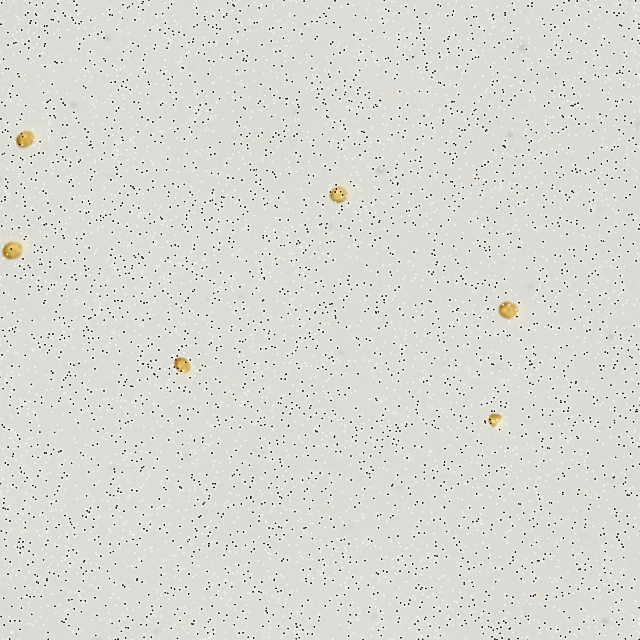
A Shadertoy shader for this texture:

```glsl
// Pale grey field peppered with tiny dark and light specks, a few soft
// smudges and six amber grains. Specks and smudges are jittered cell
// scatters; grains are shaded ellipses placed along a low-discrepancy walk.

vec3 hash3(vec2 p) {
    vec3 q = fract(p.xyx * vec3(0.1031, 0.1030, 0.0973));
    q += dot(q, q.yxz + 33.33);
    return fract((q.xxy + q.yzz) * q.zyx);
}

float valueNoise(vec2 p) {
    vec2 i = floor(p), f = fract(p);
    f = f * f * (3.0 - 2.0 * f);
    float low = mix(hash3(i).x, hash3(i + vec2(1, 0)).x, f.x);
    float high = mix(hash3(i + vec2(0, 1)).x, hash3(i + vec2(1, 1)).x, f.x);
    return mix(low, high, f.y);
}

// Distance to the nearest speck of a sparse jittered grid
float speckDistance(vec2 uv, float density, float seed) {
    const float cells = 170.0;
    vec2 p = uv * cells, cell = floor(p);
    float nearest = 1.0;
    for (int y = -1; y <= 1; y++)
    for (int x = -1; x <= 1; x++) {
        vec2 id = cell + vec2(x, y);
        vec3 h = hash3(id + seed);
        float present = step(hash3(id + seed + 371.0).x, density);
        float d = length(p - id - h.xy) / cells;
        nearest = min(nearest, mix(1.0, d, present));
    }
    return nearest;
}

// Faint out-of-focus spots, grey or cream
vec3 addSmudges(vec3 color, vec2 uv) {
    vec2 p = uv * 11.0, cell = floor(p);
    for (int y = -1; y <= 1; y++)
    for (int x = -1; x <= 1; x++) {
        vec2 id = cell + vec2(x, y);
        vec3 h = hash3(id + 57.0), k = hash3(id + 213.0);
        vec2 d = (p - id - h.xy) / 11.0;
        d.y *= 1.0 + 0.7 * h.z;
        float radius = mix(0.004, 0.008, k.x);
        float amount = step(k.y, 0.55) * mix(0.06, 0.3, k.z * k.z * k.z);
        vec3 tint = h.z < 0.6 ? vec3(0.52, 0.53, 0.52) : vec3(0.96, 0.87, 0.64);
        color = mix(color, tint, amount * exp(-dot(d, d) / (radius * radius)));
    }
    return color;
}

// Amber grains: cream glow, lit core, rim darker on one side
vec3 addGrains(vec3 color, vec2 uv) {
    for (int i = 0; i < 6; i++) {
        float n = float(i);
        vec3 h = hash3(vec2(n + 3.0, 19.0));
        vec2 center = fract(vec2(0.02, 0.45) + n * vec2(0.7549, 0.5698));
        center.y = 0.33 + 0.62 * center.y;
        float radius = mix(0.013, 0.019, h.x);
        float angle = 2.4 + 1.2 * h.y;
        vec2 axis = vec2(cos(angle), sin(angle));
        vec2 d = (uv - center) / radius;
        vec2 q = vec2(dot(d, axis), dot(d, vec2(-axis.y, axis.x)));
        q.y *= 1.0 + 0.25 * h.z;
        q *= 1.0 + 0.14 * (valueNoise(d * 1.8 + n * 9.0) - 0.5);
        float r = length(q);

        vec2 glowOffset = q + vec2(0.35, 0.0);
        float glow = exp(-1.1 * dot(glowOffset, glowOffset));
        color = mix(color, vec3(0.98, 0.93, 0.78), 0.75 * glow);

        float body = 1.0 - smoothstep(0.72, 1.08, r);
        if (i == 1) body *= smoothstep(-0.45, -0.15, q.x);
        float side = smoothstep(-0.9, 0.9, q.x);
        float rim = smoothstep(0.3, 0.85, r) * mix(0.25, 1.0, side);
        vec3 amber = mix(vec3(0.91, 0.79, 0.43), vec3(0.82, 0.64, 0.22), h.z);
        amber = mix(amber, vec3(0.53, 0.37, 0.10), rim * 0.85);
        amber += 0.2 * (valueNoise(d * 3.0 + n * 17.0) - 0.5);
        color = mix(color, amber, body * mix(0.65, 0.95, side));
    }
    return color;
}

void mainImage(out vec4 fragColor, in vec2 fragCoord) {
    vec2 uv = fragCoord / iResolution.y;

    // Almost even ground with a trace of mottling
    vec3 color = vec3(0.862, 0.863, 0.838);
    color += 0.012 * (valueNoise(uv * 5.0) - 0.5);
    color += 0.014 * (valueNoise(uv * 190.0) - 0.5);
    color = addSmudges(color, uv);
    color = addGrains(color, uv);

    // Pale fringes, light specks, then dark specks on top
    float darkDistance = speckDistance(uv, 0.118, 11.0);
    float lightDistance = speckDistance(uv, 0.115, 709.0);
    color += 0.055 * (1.0 - smoothstep(0.002, 0.0055, darkDistance));
    float light = 1.0 - smoothstep(0.0006, 0.0024, lightDistance);
    color = mix(color, vec3(0.97, 0.97, 0.95), 0.85 * light);
    float dark = 1.0 - smoothstep(0.0007, 0.0020, darkDistance);
    color = mix(color, vec3(0.10, 0.10, 0.09), dark);

    fragColor = vec4(clamp(color, 0.0, 1.0), 1.0);
}
```
